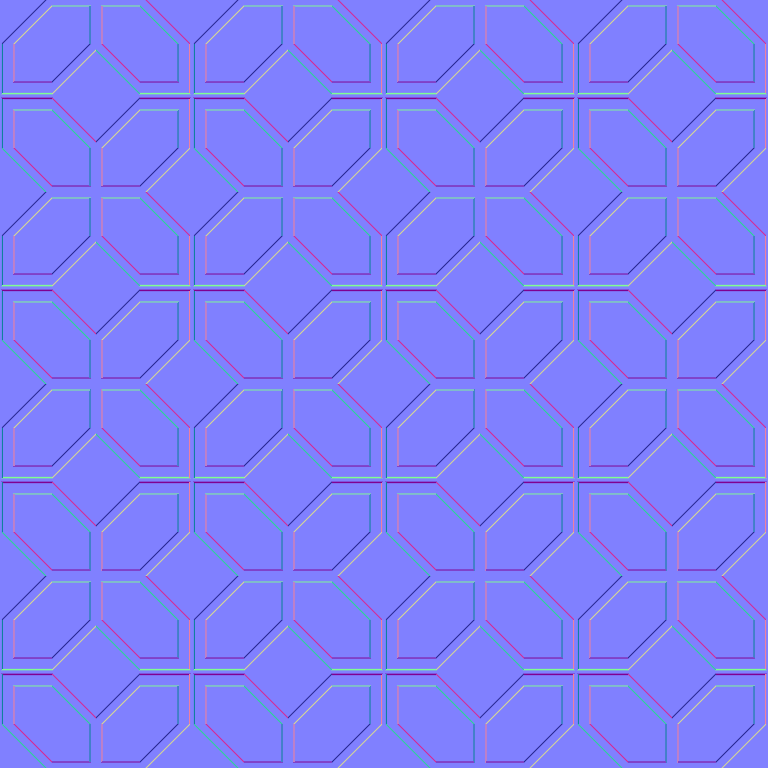
Reproduce this texture map procedurally as a WebGL 2 fragment shader.

```glsl
#version 300 es
precision highp float;

#define REPEATS 4.0
#define FRAME_HALF 0.4875
#define DIAMOND_CUT 0.261
#define PANEL_CENTRE 0.2292
#define PANEL_HALF 0.198
#define WALL_WIDTH 0.0050
#define GROOVE_WIDTH 0.0078
#define WALL_TILT 0.99

uniform vec2 u_resolution;
out vec4 outColor;

// An edge holds: distance, outward direction (2), wall width.
vec4 outermost(vec4 a, vec4 b) {
    return a.x > b.x ? a : b;
}

// Pair of parallel 45 degree edges, where |x - y| = cut.
vec4 diagonalEdges(vec2 q, float cut) {
    float side = q.x > q.y ? 1.0 : -1.0;
    vec2 direction = side * vec2(1.0, -1.0) * sqrt(0.5);
    return vec4((abs(q.x - q.y) - cut) * sqrt(0.5), direction, WALL_WIDTH);
}

// Raised frame: square bitten by diamonds at the middle of each side.
vec4 frameEdge(vec2 q) {
    vec4 upright = vec4(q.x - FRAME_HALF, 1.0, 0.0, WALL_WIDTH);
    vec4 level = vec4(q.y - FRAME_HALF, 0.0, 1.0, GROOVE_WIDTH);
    return outermost(outermost(upright, level), diagonalEdges(q, DIAMOND_CUT));
}

// Six-sided panel: square with two opposite corners cut off.
vec4 panelEdge(vec2 q) {
    vec2 local = q - PANEL_CENTRE;
    vec2 gap = abs(local) - PANEL_HALF;
    vec4 upright = vec4(gap.x, sign(local.x), 0.0, WALL_WIDTH);
    vec4 level = vec4(gap.y, 0.0, sign(local.y), WALL_WIDTH);
    return outermost(outermost(upright, level), diagonalEdges(local, PANEL_HALF));
}

// Share of a pixel covered by a band around the edge.
float bandCoverage(float dist, float width, float pixel) {
    float low = max(dist - 0.5 * pixel, -0.5 * width);
    float high = min(dist + 0.5 * pixel, 0.5 * width);
    return clamp((high - low) / pixel, 0.0, 1.0);
}

void main() {
    vec2 uv = gl_FragCoord.xy / u_resolution;
    float pixel = REPEATS / min(u_resolution.x, u_resolution.y);

    // One cell, mirrored into a single quadrant
    vec2 cell = fract(uv * REPEATS + vec2(0.0, 0.5)) - 0.5;
    vec2 quadrant = abs(cell);

    // Frame with the panels sunk into it
    vec4 panel = panelEdge(quadrant);
    vec4 edge = outermost(frameEdge(quadrant), vec4(-panel.xyz, panel.w));

    // Steep walls on a flat ground, with the green axis pointing down
    vec2 slope = edge.yz * sign(cell) * vec2(1.0, -1.0) * WALL_TILT;
    vec3 wallNormal = vec3(slope, sqrt(1.0 - WALL_TILT * WALL_TILT));
    vec3 flatNormal = vec3(0.0, 0.0, 1.0);
    float wall = bandCoverage(edge.x, edge.w, pixel);
    vec3 normal = mix(flatNormal, wallNormal, wall);

    outColor = vec4(0.5 + 0.5 * normal, 1.0);
}
```
